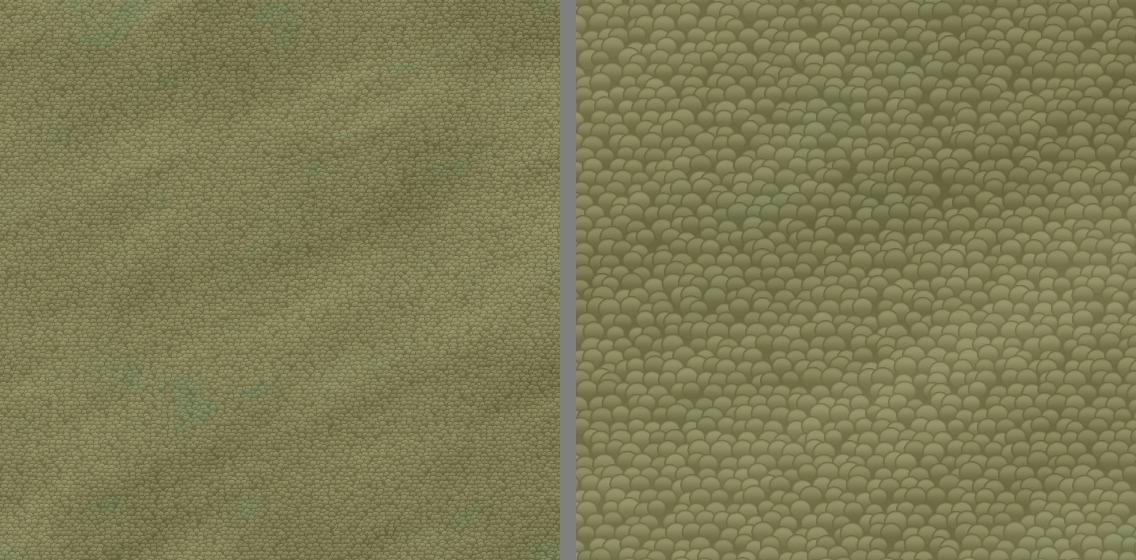
Left, the full canvas; right, a detail of the centre.
A Shadertoy shader for this texture:

```glsl
const vec3 DARK_OLIVE = vec3(0.385, 0.375, 0.225);
const vec3 LIGHT_OLIVE = vec3(0.590, 0.580, 0.420);
const vec3 GREEN_TINT = vec3(-0.035, 0.008, 0.015);
const vec2 GRID = vec2(94.0, 142.0);      // scales across, rows up
const vec2 JITTER = vec2(0.60, 0.50);     // in cells
const float SCALE_RADIUS = 0.0066;
const float SIZE_VARIATION = 0.26;
const float SCALE_FLATNESS = 0.93;
const float RIM_WIDTH = 0.0019;
const float TONE_VARIATION = 0.20;
const float STREAK_ANGLE = 0.48;
const vec2 STREAK_FREQUENCY = vec2(4.0, 13.0);
const float STREAK_STRENGTH = 0.60;

float hash(vec2 p) {
    return fract(sin(dot(p, vec2(127.1, 311.7))) * 43758.5453);
}

float valueNoise(vec2 p) {
    vec2 cell = floor(p);
    vec2 f = fract(p);
    f = f * f * (3.0 - 2.0 * f);
    float low = mix(hash(cell), hash(cell + vec2(1.0, 0.0)), f.x);
    float high = mix(hash(cell + vec2(0.0, 1.0)), hash(cell + 1.0), f.x);
    return mix(low, high, f.y);
}

float fbm(vec2 p) {
    float sum = 0.0;
    float weight = 0.53;
    for (int i = 0; i < 4; i++) {
        sum += weight * valueNoise(p);
        p = p * 2.03 + 17.3;
        weight *= 0.5;
    }
    return sum;
}

// Overlapping domes, painted from the back row down to the front row
float scaleTone(vec2 uv, float pixel) {
    float tone = 0.2;
    float baseRow = floor(uv.y * GRID.y);
    for (int j = 1; j >= -1; j--) {
        float row = baseRow + float(j);
        float shift = 0.5 * mod(row, 2.0);
        float baseColumn = floor(uv.x * GRID.x - shift);
        for (int i = -1; i <= 1; i++) {
            vec2 id = vec2(baseColumn + float(i), row);
            vec2 offset = vec2(hash(id), hash(id + 41.7)) - 0.5;
            vec2 center = (id + vec2(0.5 + shift, 0.5) + JITTER * offset) / GRID;
            float size = 1.0 + SIZE_VARIATION * (hash(id + 83.1) - 0.5);
            float radius = SCALE_RADIUS * size;
            vec2 local = (uv - center) / vec2(1.0, SCALE_FLATNESS);
            float edge = length(local) - radius;

            // Dark rim, bright crown, shaded foot
            float crown = smoothstep(-0.6, 0.65, local.y / radius);
            float body = mix(0.28, 0.84, crown);
            body += TONE_VARIATION * (hash(id + 127.9) - 0.5);
            float rim = smoothstep(0.0, RIM_WIDTH, -edge);
            float shade = mix(0.14, body, rim);
            float coverage = 1.0 - smoothstep(-0.5 * pixel, 0.5 * pixel, edge);
            tone = mix(tone, shade, coverage);
        }
    }
    return tone;
}

void mainImage(out vec4 fragColor, in vec2 fragCoord) {
    float pixel = 1.0 / min(iResolution.x, iResolution.y);
    vec2 uv = fragCoord * pixel;

    // Broad soft streaks rising to the right
    float c = cos(STREAK_ANGLE);
    float s = sin(STREAK_ANGLE);
    vec2 along = vec2(c * uv.x + s * uv.y, c * uv.y - s * uv.x);
    float streak = fbm(along * STREAK_FREQUENCY + 5.0) - 0.5;

    float tone = scaleTone(uv, pixel) + STREAK_STRENGTH * streak;
    vec3 color = mix(DARK_OLIVE, LIGHT_OLIVE, clamp(tone, 0.0, 1.0));

    // Sparse greenish patches
    float patches = smoothstep(0.62, 0.85, fbm(along * vec2(9.0, 16.0) + 60.0));
    color += GREEN_TINT * patches;
    fragColor = vec4(color, 1.0);
}
```
